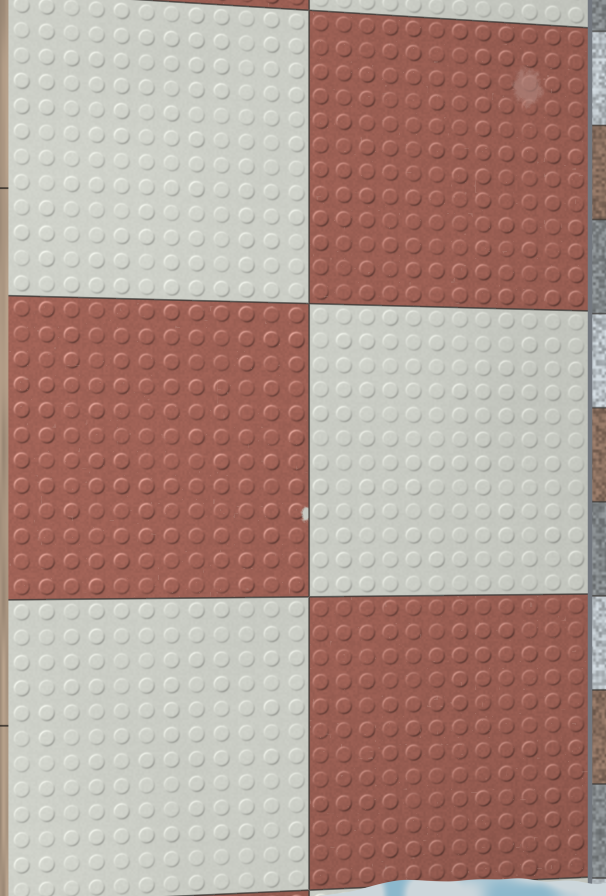
Give the GLSL for this pattern, as a Shadertoy shader.

```glsl
// Checkerboard of studded rubber floor tiles, two across and three down, 12 x 12 studs each.
// A slightly skewed grid gives tile coordinates; disc distances shade the raised stud rims.
// Noise adds grain, uneven light and scuffs; plain borders frame the floor.

const float LEFT = 0.0104, SEAM = 0.345, RIGHT = 0.656;
const float STUDS = 12.0, STUD_RADIUS = 0.0083;
const vec3 CREAM = vec3(0.78, 0.79, 0.76);
const vec3 RED = vec3(0.605, 0.37, 0.325);
const vec3 GROUT = vec3(0.24, 0.23, 0.22);

float hash(vec2 p) {
    p = fract(p * vec2(0.1031, 0.1137));
    p += dot(p, p.yx + 33.33);
    return fract((p.x + p.y) * p.x * 17.3);
}

float noise(vec2 p) {
    vec2 i = floor(p), f = fract(p);
    f = f * f * (3.0 - 2.0 * f);
    return mix(mix(hash(i), hash(i + vec2(1, 0)), f.x),
               mix(hash(i + vec2(0, 1)), hash(i + vec2(1, 1)), f.x), f.y);
}

float fbm(vec2 p) {
    float sum = 0.0, amp = 0.5;
    for (int i = 0; i < 4; i++) {
        sum += amp * noise(p);
        p = p * 2.03 + 7.1;
        amp *= 0.5;
    }
    return sum;
}

// Antialiased coverage of a region where d is negative
float cover(float d, float px) {
    return 1.0 - smoothstep(-0.7 * px, 0.7 * px, d);
}

// Soft worn spot with a ragged outline
float scuff(vec2 p, vec2 centre, vec2 size) {
    float d = length((p - centre) / size) + 0.7 * fbm(p * 160.0);
    return 1.0 - smoothstep(0.8, 1.2, d);
}

// Signed rim relief: positive on the lit upper left, negative on the lower right
float studRelief(vec2 offset, float px) {
    float d = length(offset);
    float width = max(0.0013, 0.6 * px);
    float rim = (d - STUD_RADIUS) / width;
    return exp(-rim * rim) * dot(offset / max(d, 1e-4), vec2(-0.6, -0.8));
}

vec3 floorTiles(vec2 p, float px) {
    // Skewed rows: pitch and start drift from left to right
    float t = (p.x - LEFT) / (RIGHT - LEFT);
    float rowHeight = mix(0.3395, 0.316, t);
    float row = (p.y - mix(-0.0095, 0.031, t)) / rowHeight;
    float col = step(SEAM, p.x);
    float colWidth = mix(SEAM - LEFT, RIGHT - SEAM, col);
    vec2 tile = vec2(col, floor(row));
    vec2 local = vec2((p.x - mix(LEFT, SEAM, col)) / colWidth, fract(row));
    float isRed = mod(tile.x + tile.y, 2.0);

    // Base colour under uneven light, with fine grain
    vec3 color = mix(CREAM, RED, isRed);
    float light = 1.04 - 0.07 * t - 0.05 * smoothstep(0.65, 1.0, p.y) * isRed;
    light += 0.06 * (fbm(p * 5.0) - 0.47) + 0.02 * (hash(tile + 9.0) - 0.5);
    light += mix(0.025, 0.07, isRed) * (noise(p * 420.0) - 0.5);
    color *= light;

    // Raised studs, each catching a little more or less light
    vec2 cell = local * STUDS;
    vec2 id = floor(cell) + tile * STUDS;
    vec2 offset = (fract(cell) - 0.5) * vec2(colWidth, rowHeight) / STUDS;
    float gleam = 0.75 + 0.5 * hash(id + 40.0);
    float relief = studRelief(offset, px) * gleam;
    float shine = mix(0.10, 0.20, isRed * (1.0 - 0.5 * col));
    color += max(relief, 0.0) * shine;
    color *= 1.0 - max(-relief, 0.0) * mix(0.17, 0.28, isRed);
    color *= 1.0 + 0.02 * cover(length(offset) - STUD_RADIUS, px);

    // Pale specks, scuffs and chips along the joint
    float speck = smoothstep(0.93, 0.98, noise(p * 260.0 + 5.0));
    color = mix(color, vec3(0.78, 0.66, 0.62), 0.22 * speck * isRed);
    color = mix(color, vec3(0.72, 0.57, 0.54), 0.5 * scuff(p, vec2(0.589, 0.097), vec2(0.02, 0.028)));
    color = mix(color, CREAM, scuff(p, vec2(0.342, 0.573), vec2(0.008, 0.012)));

    // Thin dark joints
    float rowGap = abs(fract(row + 0.5) - 0.5) * rowHeight;
    float gap = min(rowGap, abs(p.x - SEAM));
    return mix(color, GROUT, 0.8 * cover(gap - 0.0009, px));
}

// Stone blocks cycling through grey, pale and brown
vec3 stoneBorder(vec2 p, float px) {
    float y = (p.y - 0.035) / 0.105;
    float kind = mod(floor(y), 3.0);
    vec3 color = kind < 0.5 ? vec3(0.70, 0.73, 0.75) : kind < 1.5 ? vec3(0.52, 0.42, 0.36) : vec3(0.50, 0.52, 0.53);
    color *= 0.8 + 0.4 * noise(p * 300.0);
    float gap = abs(fract(y + 0.5) - 0.5) * 0.105;
    return mix(color, GROUT, 0.7 * cover(gap - 0.001, px));
}

void mainImage(out vec4 fragColor, in vec2 fragCoord) {
    float px = 1.0 / iResolution.y;
    vec2 p = vec2(fragCoord.x, iResolution.y - fragCoord.y) * px;
    vec3 color = floorTiles(p, px);

    // Wooden strip on the left, metal edge and stone on the right
    vec3 wood = vec3(0.66, 0.58, 0.50) * (0.9 + 0.2 * noise(p * vec2(250.0, 12.0)));
    wood *= 1.0 - 0.6 * cover(abs(fract((p.y - 0.21) / 0.6 + 0.5) - 0.5) * 0.6 - 0.001, px);
    color = mix(color, wood, cover(p.x - LEFT + 0.001, px));
    color = mix(color, vec3(0.45, 0.47, 0.50), cover(RIGHT - p.x, px));
    color = mix(color, stoneBorder(p, px), cover(RIGHT + 0.005 - p.x, px));

    // Pale sheet lying along the bottom edge
    float sheetTop = 0.999 - 0.03 * smoothstep(0.25, 0.5, p.x) + 0.012 * (noise(p.xx * 18.0) - 0.5);
    vec3 sheet = mix(vec3(0.80, 0.84, 0.86), vec3(0.55, 0.72, 0.80), smoothstep(0.6, 0.8, noise(p * 25.0)));
    color = mix(color, sheet, cover(max(sheetTop + 0.012 - p.y, 0.09 - p.x), px));
    fragColor = vec4(clamp(color, 0.0, 1.0), 1.0);
}
```
